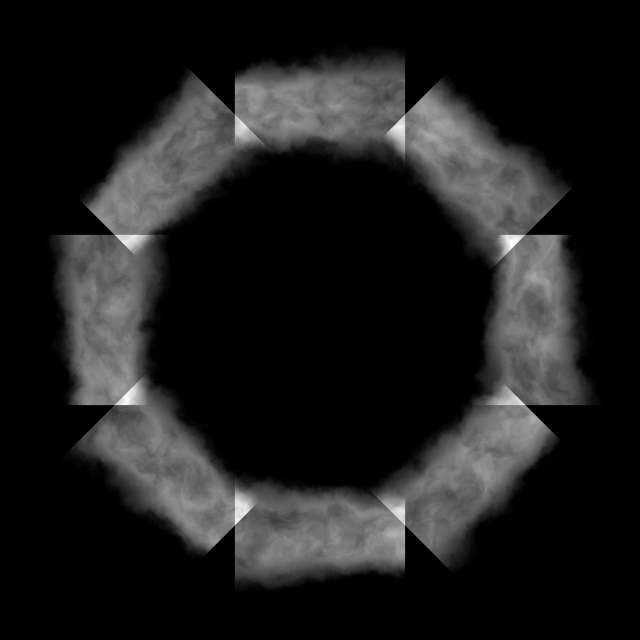
This background is drawn by a Shadertoy shader. Its source:

```glsl
// Draws an octagonal ring of eight overlapping smoke panels on black.

const float PI = 3.14159;
const int PANEL_COUNT = 8;
const float RING_RADIUS = 0.333;
const float PANEL_HALF_LENGTH = 0.133;

// Pseudo-random unit vector for a lattice cell
vec2 randomGradient(vec2 cell) {
    float h = fract(sin(dot(cell, vec2(127.1, 311.7))) * 43758.5);
    float angle = 2.0 * PI * h;
    return vec2(cos(angle), sin(angle));
}

// Gradient noise, centred on zero
float gradientNoise(vec2 p) {
    vec2 cell = floor(p);
    vec2 f = p - cell;
    vec2 u = f * f * f * (f * (f * 6.0 - 15.0) + 10.0);
    vec2 e = vec2(0.0, 1.0);
    float a = dot(randomGradient(cell), f);
    float b = dot(randomGradient(cell + e.yx), f - e.yx);
    float c = dot(randomGradient(cell + e.xy), f - e.xy);
    float d = dot(randomGradient(cell + e.yy), f - e.yy);
    return mix(mix(a, b, u.x), mix(c, d, u.x), u.y);
}

// Layered noise, each octave rotated and doubled in frequency
float fbm(vec2 p) {
    mat2 turn = mat2(1.6, 1.2, -1.2, 1.6);
    float sum = 0.0;
    float amplitude = 1.0;
    for (int i = 0; i < 5; i++) {
        sum += amplitude * gradientNoise(p);
        p = turn * p + 3.7;
        amplitude *= 0.52;
    }
    return sum;
}

// Smoke in panel space: x runs along the plume, y points outward
float smokePlume(vec2 q, float halfLength, float seed) {
    float along = clamp(0.5 + 0.5 * q.x / halfLength, 0.0, 1.0);
    vec2 base = q + seed * vec2(3.17, 5.43);

    // Curl the sampling position to form wisps
    vec2 warp = vec2(fbm(base * 13.0), fbm(base * 13.0 + 41.3));
    vec2 curled = base + 0.022 * warp;
    float billow = fbm(curled * vec2(17.0, 20.0));
    float wisp = fbm(curled * vec2(30.0, 42.0) + 17.0);

    // The plume widens and thins with distance
    float halfWidth = mix(0.060, 0.089, along);
    float across = abs(q.y + 0.012 * warp.y) / halfWidth;
    float ragged = across + 0.20 * billow + 0.10 * wisp;
    float body = 1.0 - smoothstep(0.50, 1.14, ragged);

    float light = mix(0.54, 0.36, along) + 0.17 * billow + 0.09 * wisp;
    return body * max(light, 0.0);
}

// Antialiased cut at both ends of a panel
float panelMask(float x, float halfLength, float pixel) {
    return clamp(0.5 + (halfLength - abs(x)) / pixel, 0.0, 1.0);
}

void mainImage(out vec4 fragColor, in vec2 fragCoord) {
    float size = min(iResolution.x, iResolution.y);
    float pixel = 1.0 / size;
    vec2 p = (fragCoord - 0.5 * iResolution.xy) / size;

    // Add the panels clockwise around the ring
    float brightness = 0.0;
    for (int i = 0; i < PANEL_COUNT; i++) {
        float angle = 2.0 * PI * float(i) / float(PANEL_COUNT);
        vec2 outward = vec2(sin(angle), cos(angle));
        vec2 tangent = vec2(outward.y, -outward.x);
        vec2 q = vec2(dot(p, tangent), dot(p, outward) - RING_RADIUS);
        float mask = panelMask(q.x, PANEL_HALF_LENGTH, pixel);
        if (mask > 0.0 && abs(q.y) < 0.16) {
            brightness += mask * smokePlume(q, PANEL_HALF_LENGTH, float(i) + 1.0);
        }
    }

    fragColor = vec4(vec3(min(brightness, 1.0)), 1.0);
}
```
